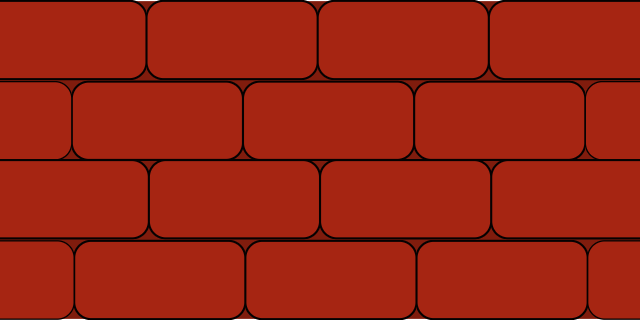
A Shadertoy shader for this pattern:

```glsl
// Running-bond brick wall: four rows of flat, rounded, black-outlined bricks.
// Each row is a repeated rounded-box distance; alternate rows shift by about
// half a brick, and the whole bond drifts slightly left on the way up.

// Lengths are in canvas heights.
const int   ROWS          = 4;
const float BRICK_WIDTH   = 0.5349;
const float BRICK_HEIGHT  = 0.2448;
const float ROW_PITCH     = 0.25;
const float INNER_SHIFT   = 0.0024;  // closes the joint between the middle rows
const float CORNER_RADIUS = 0.053;
const float FIRST_JOINT   = 0.2318;
const float BOND_SHIFT    = 0.2334;
const float PAIR_DRIFT    = 0.0074;
const float OUTLINE       = 0.0066;
const float THIN_OUTLINE  = 0.0042;  // cut bricks at the row ends
const float WALL_MARGIN   = 0.0035;

const vec3 BRICK  = vec3(0.65, 0.145, 0.07);
const vec3 MORTAR = vec3(0.50, 0.11, 0.05);
const vec3 INK    = vec3(0.02, 0.005, 0.005);
const vec3 PAPER  = vec3(1.0);

float roundedBox(vec2 p, vec2 halfSize, float radius) {
    vec2 q = abs(p) - halfSize + radius;
    return length(max(q, 0.0)) + min(max(q.x, q.y), 0.0) - radius;
}

float coverage(float dist, float pixel) {
    return clamp(0.5 - dist / pixel, 0.0, 1.0);
}

float rowCenter(int row) {
    float s = float(row) - 0.5 * float(ROWS - 1);
    float inner = abs(s) < 1.0 ? sign(s) : 0.0;
    return 0.5 + ROW_PITCH * s - INNER_SHIFT * inner;
}

void mainImage(out vec4 fragColor, in vec2 fragCoord) {
    float pixel = 1.0 / iResolution.y;
    vec2 p = fragCoord * pixel;

    // Mortar bed
    float bed = abs(p.y - 0.5) - (0.5 - WALL_MARGIN);
    vec3 color = mix(PAPER, MORTAR, coverage(bed, pixel));

    // Bricks, with outlines collected across rows
    float ink = 0.0;
    for (int row = 0; row < ROWS; row++) {
        bool shifted = row % 2 == 1;
        float joint = FIRST_JOINT - PAIR_DRIFT * float(row / 2)
                    + (shifted ? BOND_SHIFT : 0.0);
        float along = (p.x - joint) / BRICK_WIDTH;
        float id = floor(along);
        vec2 local = vec2((along - id - 0.5) * BRICK_WIDTH, p.y - rowCenter(row));
        float d = roundedBox(local, 0.5 * vec2(BRICK_WIDTH, BRICK_HEIGHT), CORNER_RADIUS);

        bool cut = !shifted && (id < 0.0 || id > 2.0);
        float lineWidth = cut ? THIN_OUTLINE : OUTLINE;
        color = mix(color, BRICK, coverage(d, pixel));
        ink = max(ink, coverage(abs(d) - 0.5 * lineWidth, pixel));
    }

    fragColor = vec4(mix(color, INK, ink), 1.0);
}
```
